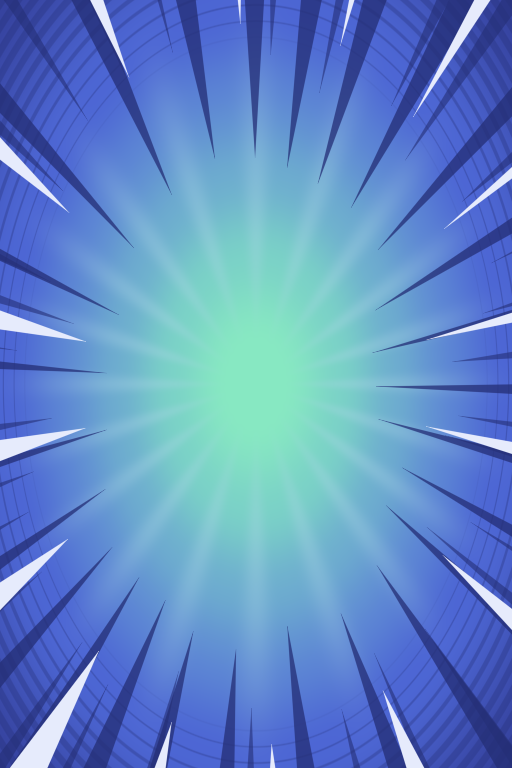
This background is drawn by a Shadertoy shader. Its source:

```glsl
// Comic speed burst: a mint glow melts into blue, crossed by soft pale rays,
// with corner arcs and rings of dark and white spikes aimed at the centre.
// Spike angles and tip radii follow periodic waves around the circle.

const float TAU = 6.2831853;
const vec3 MINT = vec3(0.53, 0.91, 0.76);
const vec3 AQUA = vec3(0.48, 0.82, 0.78);
const vec3 SKY = vec3(0.43, 0.68, 0.81);
const vec3 AZURE = vec3(0.37, 0.54, 0.83);
const vec3 BLUE = vec3(0.30, 0.40, 0.83);
const vec3 INDIGO = vec3(0.21, 0.26, 0.62);
const vec3 NAVY = vec3(0.14, 0.18, 0.46);
const vec3 PALE = vec3(0.68, 0.84, 0.91);
const vec3 WHITE = vec3(0.90, 0.92, 0.99);

float hash(float n) {
    return fract(sin(n * 91.7 + 4.3) * 4375.85);
}

// Wedge with its tip at a radius, widening outwards along an angle
float spike(vec2 p, float angle, float tip, float slope, float pixel) {
    vec2 dir = vec2(cos(angle), sin(angle));
    float along = dot(p, dir) - tip;
    float across = abs(dir.x * p.y - dir.y * p.x);
    float edge = across - slope * along;
    return smoothstep(pixel, -pixel, edge) * step(0.0, along);
}

// Radial colour ramp; e is 1 at the middle of every canvas side
vec3 glow(float e) {
    vec3 col = mix(MINT, AQUA, smoothstep(0.10, 0.36, e));
    col = mix(col, SKY, smoothstep(0.32, 0.56, e));
    col = mix(col, AZURE, smoothstep(0.52, 0.77, e));
    col = mix(col, BLUE, smoothstep(0.70, 0.98, e));
    return mix(col, INDIGO, smoothstep(0.98, 1.42, e));
}

// Soft evenly spaced rays, fading at the core and at the rim
float rays(float angle, float e) {
    float wave = 0.5 + 0.5 * cos(angle * 20.0);
    return pow(wave, 2.5) * smoothstep(0.08, 0.40, e)
        * (1.0 - smoothstep(0.45, 1.10, e));
}

// Elliptical lines that thicken towards the corners
float arcs(float e, float pixel) {
    float pitch = 0.042;
    float offset = abs(fract(e / pitch) - 0.5) * pitch;
    float halfWidth = mix(0.001, 0.011, smoothstep(0.95, 1.30, e));
    float line = 1.0 - smoothstep(halfWidth - pixel, halfWidth + 2.0 * pixel, offset);
    return line * smoothstep(0.87, 0.97, e);
}

// Long dark spikes
float longSpikes(vec2 p, float pixel) {
    float mask = 0.0;
    for (int i = 0; i < 26; i++) {
        float a = TAU * float(i) / 26.0;
        float sway = 6.6 * cos(a + 2.45) + 9.2 * cos(2.0 * a - 1.04)
            + 4.3 * cos(3.0 * a + 2.78);
        float angle = a + radians(3.3 + sway);
        float tip = 0.241 - 0.068 * cos(2.0 * angle) + 0.026 * cos(angle + 2.0);
        tip += 0.03 * (hash(float(i)) - 0.5);
        float slope = 0.048 - 0.013 * cos(2.0 * angle);
        mask = max(mask, spike(p, angle, tip, slope, pixel));
    }
    return mask;
}

// Short dark spikes near the rim
float shortSpikes(vec2 p, float pixel) {
    float mask = 0.0;
    for (int i = 0; i < 30; i++) {
        float n = float(i);
        float angle = TAU * (n + 0.2 + 0.6 * hash(n + 40.0)) / 30.0;
        float tip = 0.345 - 0.078 * cos(2.0 * angle) + 0.09 * (hash(n + 80.0) - 0.5);
        float slope = 0.035 + 0.025 * hash(n + 120.0);
        mask = max(mask, spike(p, angle, tip, slope, pixel));
    }
    return mask;
}

// White accents
float whiteSpikes(vec2 p, float pixel) {
    float mask = 0.0;
    for (int i = 0; i < 16; i++) {
        float n = float(i);
        float sway = 9.5 - 8.5 * cos(TAU * (n - 1.0) / 8.0);
        float angle = TAU * n / 16.0 + radians(18.0 - sway);
        float tip = 0.341 - 0.128 * cos(2.0 * angle);
        float slope = 0.085 + 0.035 * cos(angle - 3.9);
        mask = max(mask, spike(p, angle, tip, slope, pixel));
    }
    return mask;
}

void mainImage(out vec4 fragColor, in vec2 fragCoord) {
    vec2 centred = fragCoord / iResolution.xy - 0.5;
    vec2 p = centred * vec2(iResolution.x / iResolution.y, 1.0);
    float pixel = 0.7 / iResolution.y;
    float e = 2.0 * length(centred);

    // Background
    vec3 col = glow(e);
    col = mix(col, PALE, 0.30 * rays(atan(p.y, p.x), e));

    // Spikes and arcs
    col = mix(col, NAVY, 0.60 * shortSpikes(p, pixel));
    col = mix(col, NAVY, 0.76 * longSpikes(p, pixel));
    col = mix(col, NAVY, 0.32 * arcs(e, 2.0 * pixel));
    col = mix(col, WHITE, whiteSpikes(p, pixel));

    fragColor = vec4(col, 1.0);
}
```
